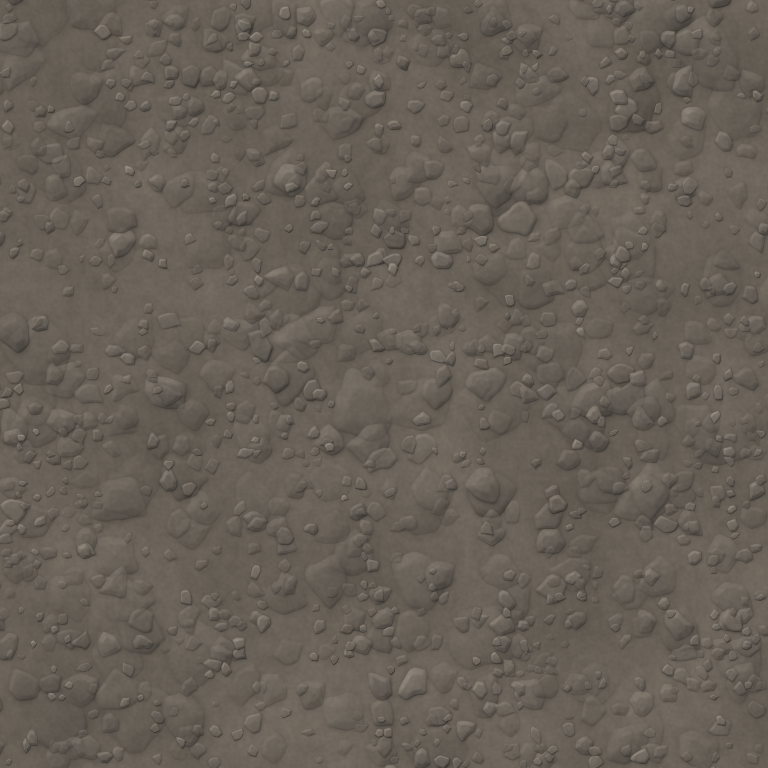
Write a three.js fragment shader that draws this texture.

```glsl
// Draws packed earth strewn with half-buried, faceted grey-brown stones.
varying vec2 vUv;

#define MUD_COLOR vec3(0.415, 0.386, 0.348)
#define STONE_COLOR vec3(0.438, 0.414, 0.382)
#define LIGHT_DIR vec2(-0.45, 0.89)
#define TONE_SPREAD 0.15
#define FACET_CONTRAST 0.24
#define RIM_DARKNESS 0.24
#define SHADOW_DARKNESS 0.36
#define EDGE_SOFTNESS 0.0013
#define EDGE_WOBBLE 0.004
#define FACES 6
#define TAU 6.28318

// Hashes
vec2 hash2(vec2 p) {
  vec3 q = fract(p.xyx * vec3(0.1031, 0.1030, 0.0973));
  q += dot(q, q.yzx + 33.33);
  return fract((q.xx + q.yz) * q.zy);
}

// Gradient noise, roughly -0.7 to 0.7
float cornerSlope(vec2 cell, vec2 offset) {
  float angle = TAU * hash2(cell + 71.0).x;
  return dot(vec2(cos(angle), sin(angle)), offset);
}

float gradientNoise(vec2 p) {
  vec2 i = floor(p), f = fract(p);
  vec2 u = f * f * f * (f * (f * 6.0 - 15.0) + 10.0);
  vec2 e = vec2(1.0, 0.0);
  float low = mix(cornerSlope(i, f), cornerSlope(i + e, f - e), u.x);
  float high = mix(cornerSlope(i + e.yx, f - e.yx), cornerSlope(i + e.xx, f - e.xx), u.x);
  return mix(low, high, u.y);
}

float fbm(vec2 p) {
  float sum = 0.0, amplitude = 0.5;
  for (int i = 0; i < 4; i++) {
    sum += amplitude * gradientNoise(p);
    p = p * 2.03 + 17.3;
    amplitude *= 0.5;
  }
  return sum;
}

// Rounded polygon: xy is the blended face normal, z is 1 on the outline
vec3 stoneShape(vec2 p, vec2 seed) {
  float sum = 0.0;
  vec2 normal = vec2(0.0);
  float turn = TAU * hash2(seed + 5.0).x;
  for (int k = 0; k < FACES; k++) {
    vec2 h = hash2(seed + float(k) * 13.7 + 3.0);
    float angle = turn + (float(k) + 0.75 * (h.x - 0.5)) * TAU / float(FACES);
    vec2 face = vec2(cos(angle), sin(angle));
    float weight = pow(max(dot(p, face) / mix(0.72, 1.05, h.y), 0.001), 9.0);
    sum += weight;
    normal += face * weight;
  }
  return vec3(normal / max(sum, 1e-20), pow(sum, 1.0 / 9.0));
}

// Lays one jittered grid of stones over the ground
vec3 stoneLayer(vec3 ground, vec2 uv, float cells, float density, float relief) {
  vec2 wobble = vec2(gradientNoise(uv * 45.0 + cells), gradientNoise(uv * 45.0 - cells));
  vec2 p = (uv + EDGE_WOBBLE * wobble) * cells;
  float burial = smoothstep(-0.35, 0.25, gradientNoise(uv * 14.0 + cells * 3.1));
  float grain = fbm(uv * 70.0 + cells);

  for (int y = -1; y <= 1; y++) {
    for (int x = -1; x <= 1; x++) {
      vec2 cell = floor(p) + vec2(float(x), float(y));
      vec2 seed = cell + cells * 7.0;
      vec2 kind = hash2(seed + 41.0);
      float cluster = 0.7 * gradientNoise(cell / cells * 8.0 + cells);
      if (kind.x > density + cluster) continue;

      // Place, turn and stretch
      vec2 h = hash2(seed + 19.0);
      float radius = mix(0.27, 0.54, h.x * h.x);
      vec2 q = (p - cell - mix(vec2(0.2), vec2(0.8), hash2(seed))) / radius;
      float spin = TAU * h.y;
      vec2 axis = vec2(cos(spin), sin(spin));
      q += axis * dot(q, axis) * 0.35 * kind.y;
      vec3 shape = stoneShape(q, seed);
      float outside = shape.z - 1.0;

      // Contact shadow, deepest on the side away from the light
      float exposure = relief * mix(0.45, 1.0, hash2(seed + 29.0).x) * mix(0.5, 1.0, burial);
      float lit = dot(shape.xy, LIGHT_DIR);
      float shadow = exp(-max(outside, 0.0) * 7.0) * (0.6 - 0.4 * lit);
      ground *= 1.0 - SHADOW_DARKNESS * exposure * shadow;

      // Flat top, bevelled faces, crease glint and dark rim
      float bevelStart = mix(0.45, 0.8, hash2(seed + 53.0).x);
      float bevel = smoothstep(bevelStart - 0.08, bevelStart + 0.12, shape.z);
      float crease = exp(-pow((shape.z - bevelStart) * 12.0, 2.0));
      float tone = 1.0 + TONE_SPREAD * (hash2(seed + 61.0).y - 0.5);
      tone += FACET_CONTRAST * lit * bevel + 0.06 * dot(q, LIGHT_DIR);
      tone += 0.09 * crease * max(lit, 0.0) + 0.13 * grain;
      tone -= RIM_DARKNESS * smoothstep(0.84, 1.03, shape.z) * (0.75 - 0.5 * lit);
      vec3 stone = mix(MUD_COLOR, STONE_COLOR, 0.4 + 0.6 * kind.y) * tone;

      float softness = EDGE_SOFTNESS * cells / radius;
      float cover = 1.0 - smoothstep(-softness, softness, outside);
      ground = mix(ground, stone, cover * min(exposure * 1.15, 1.0));
    }
  }
  return ground;
}

void main() {
  // Damp earth with broad stains and fine grit
  float stain = fbm(vUv * 6.0);
  vec3 color = MUD_COLOR * (1.0 + 0.16 * stain + 0.12 * fbm(vUv * 60.0));

  // Large sunken stones first, small crisp pebbles last
  color = stoneLayer(color, vUv, 10.0, 0.75, 0.40);
  color = stoneLayer(color, vUv, 15.0, 0.60, 0.55);
  color = stoneLayer(color, vUv, 23.0, 0.42, 0.75);
  color = stoneLayer(color, vUv, 34.0, 0.27, 0.90);
  color = stoneLayer(color, vUv, 52.0, 0.20, 1.00);

  color *= 1.0 + 0.05 * gradientNoise(vUv * 190.0) + 0.08 * stain;
  gl_FragColor = vec4(color, 1.0);
}
```
